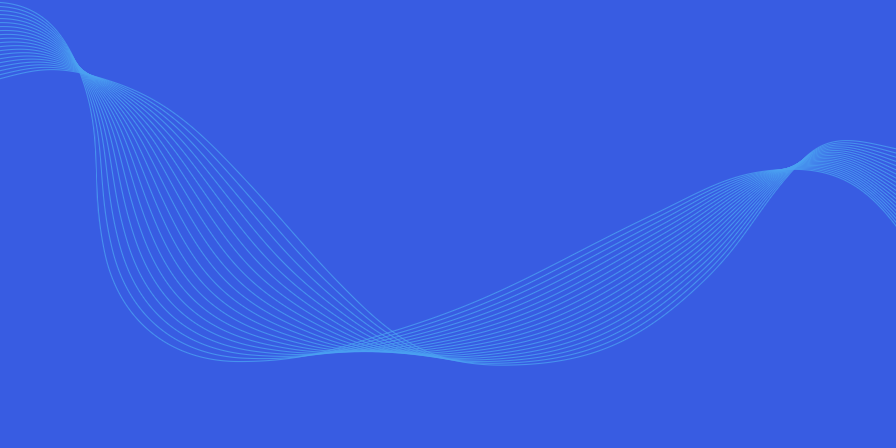
Write a Shadertoy shader that draws this background.

```glsl
// A twisting ribbon of thin light lines sweeping over a flat blue ground.

// Units: canvas height is 1, canvas width is 2.
const vec3 GROUND_COLOR = vec3(0.220, 0.362, 0.888);
const vec3 LINE_COLOR = vec3(0.290, 0.630, 0.945);
const float LINE_OPACITY = 0.78;
const float HALF_WIDTH = 0.0012;
const float TENSION = 1.2;      // tangent length relative to the chord
const int LINE_COUNT = 20;
const int SOLVE_STEPS = 14;
const int KNOTS = 8;

// Knots of the two outer strands: x, y, heading in radians.
const vec3 FIRST_STRAND[KNOTS] = vec3[KNOTS](
    vec3(-0.016, 0.995, 0.00), vec3(0.167, 0.865, -1.15),
    vec3(0.234, 0.435, -1.36), vec3(0.534, 0.193, 0.00),
    vec3(0.885, 0.263, 0.30), vec3(1.458, 0.521, 0.445),
    vec3(1.771, 0.622, 0.00), vec3(2.018, 0.471, -0.96));
const vec3 LAST_STRAND[KNOTS] = vec3[KNOTS](
    vec3(-0.016, 0.820, 0.26), vec3(0.185, 0.836, -0.23),
    vec3(0.552, 0.594, -0.82), vec3(0.792, 0.333, -0.777),
    vec3(1.120, 0.185, 0.00), vec3(1.573, 0.375, 0.77),
    vec3(1.797, 0.648, 0.78), vec3(2.018, 0.664, -0.20));

vec3 blendedKnot(int i, float blend) {
    return mix(FIRST_STRAND[i], LAST_STRAND[i], blend);
}

vec2 heading(float angle) {
    return vec2(cos(angle), sin(angle));
}

// Distance from p to one line of the ribbon; x grows along every line.
float lineDistance(vec2 p, float blend) {
    // Find the span that holds p.x
    vec3 start = blendedKnot(0, blend);
    vec3 end = blendedKnot(1, blend);
    for (int i = 2; i < KNOTS; i++) {
        if (p.x < end.x) break;
        start = end;
        end = blendedKnot(i, blend);
    }

    // Cubic coefficients of the Hermite span
    vec2 chord = end.xy - start.xy;
    float reach = TENSION * length(chord);
    vec2 m0 = reach * heading(start.z);
    vec2 m1 = reach * heading(end.z);
    vec2 c2 = 3.0 * chord - 2.0 * m0 - m1;
    vec2 c3 = m0 + m1 - 2.0 * chord;

    // Bisect for the parameter at p.x
    float t = 0.5;
    float stride = 0.25;
    for (int i = 0; i < SOLVE_STEPS; i++) {
        float x = start.x + t * (m0.x + t * (c2.x + t * c3.x));
        t += x < p.x ? stride : -stride;
        stride *= 0.5;
    }

    // Turn the vertical gap into a perpendicular distance
    float y = start.y + t * (m0.y + t * (c2.y + t * c3.y));
    vec2 tangent = m0 + t * (2.0 * c2 + 3.0 * t * c3);
    return abs(p.y - y) * abs(tangent.x) / max(length(tangent), 1e-5);
}

// Share of a pixel covered by a stroke, also for strokes thinner than a pixel
float strokeCoverage(float dist, float pixel) {
    float nearEdge = clamp(0.5 + (HALF_WIDTH - dist) / pixel, 0.0, 1.0);
    float farEdge = clamp(0.5 - (HALF_WIDTH + dist) / pixel, 0.0, 1.0);
    return nearEdge - farEdge;
}

void mainImage(out vec4 fragColor, in vec2 fragCoord) {
    vec2 p = fragCoord / iResolution.xy * vec2(2.0, 1.0);
    float pixel = 1.0 / iResolution.y;

    // Lay the lines over the ground one after another
    vec3 color = GROUND_COLOR;
    for (int i = 0; i < LINE_COUNT; i++) {
        float blend = float(i) / float(LINE_COUNT - 1);
        float coverage = strokeCoverage(lineDistance(p, blend), pixel);
        color = mix(color, LINE_COLOR, LINE_OPACITY * coverage);
    }
    fragColor = vec4(color, 1.0);
}
```
